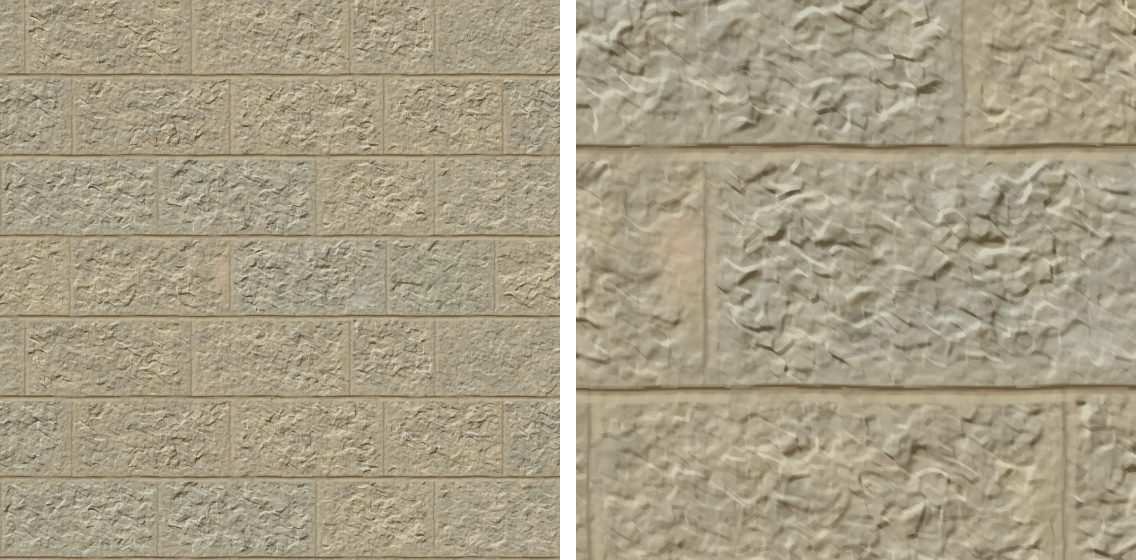
Left, the full canvas; right, a detail of the centre.
This texture is drawn by a Shadertoy shader. Its source:

```glsl
// Wall of rough split-face sandstone blocks in seven staggered courses.

float hash(vec2 p) {
    return fract(sin(dot(p, vec2(127.1, 311.7))) * 43758.5);
}

// Smooth cellular noise: every cell is a randomly raised and tilted facet.
float facets(vec2 p) {
    vec2 cell = floor(p), f = p - cell;
    float sum = 0.0, total = 0.0;
    for (int y = -1; y <= 1; y++)
    for (int x = -1; x <= 1; x++) {
        vec2 o = vec2(x, y), id = cell + o;
        vec2 r = o + vec2(hash(id), hash(id + 37.0)) - f;
        vec2 tilt = vec2(hash(id + 11.0), hash(id + 53.0)) - 0.5;
        float w = exp(-16.0 * dot(r, r));
        sum += w * (hash(id + 71.0) + 1.4 * dot(r, tilt));
        total += w;
    }
    return sum / total;
}

// Chipped stone height, from broad ledges down to grain.
float relief(vec2 p, float ledges) {
    vec2 q = p + 0.0026 * sin(p.yx * vec2(95.0, 120.0) + sin(p * 61.0));
    q += 0.0012 * sin(q.yx * vec2(310.0, 265.0) + 1.3);
    q = vec2(q.x + 0.3 * q.y, 1.2 * q.y);
    return ledges * (0.85 * facets(q * 27.0) + 0.70 * facets(q * 53.0 + 9.0) + 0.50 * facets(q * 96.0 + 4.0))
         + 0.30 * facets(p * 165.0 + 2.0);
}

float line(float d, float halfWidth) {
    float soft = max(0.0012, 0.8 / iResolution.y);
    return 1.0 - smoothstep(halfWidth - soft, halfWidth + soft, abs(d));
}

float spot(vec2 p, vec2 center, vec2 size) {
    vec2 q = (p - center) / size;
    return exp(-dot(q, q));
}

void mainImage(out vec4 fragColor, in vec2 fragCoord) {
    vec2 uv = fragCoord / iResolution.xy;

    // Courses, counted from the top; the layout recurs every four.
    float pitch = 0.1437;
    float wobble = 0.0005 * sin(uv.x * 31.0) + 0.0003 * sin(uv.x * 83.0);
    float course = (1.0 - uv.y - 0.133 + wobble) / pitch + 1.0;
    float row = floor(course), kind = mod(row, 4.0);
    float down = fract(course) * pitch;
    vec4 joints = kind < 0.5 ? vec4(0.044, 0.341, 0.624, 0.776)
                : kind < 1.5 ? vec4(0.128, 0.410, 0.685, 0.897)
                : kind < 2.5 ? vec4(0.001, 0.281, 0.564, 0.775)
                             : vec4(0.124, 0.410, 0.689, 0.883);

    // Block between neighbouring joints, wrapping at the sides.
    float x = uv.x + 0.0004 * sin(uv.y * 90.0);
    float left = joints.w - 1.0, right = joints.x + 1.0, index = 3.0;
    for (int i = 0; i < 4; i++) {
        if (joints[i] <= x) { left = joints[i]; index = float(i); }
        else right = min(right, joints[i]);
    }
    vec2 block = vec2(index, kind);
    vec2 p = vec2(x - left, -down) + 3.0 * block + 1.7;
    float sideGap = min(x - left, right - x);
    float edge = min(sideGap, min(down, pitch - down));

    // Split face with calm and broken patches inside a narrow dressed margin.
    float face = smoothstep(0.006, 0.016, edge + 0.016 * (facets(p * 45.0 + 6.0) - 0.5));
    float broken = smoothstep(0.2, 0.7, facets(p * vec2(15.0, 20.0)));
    float ledges = mix(0.65, 1.2, broken) * mix(0.9, 1.12, hash(block + 5.0));
    if (index > 2.5 && kind == 0.0) ledges *= 0.45;
    if (index > 2.5 && kind == 2.0) ledges *= 0.75;
    ledges *= mix(0.2, 1.0, face);

    // Light from the upper left, with deeper tone in the undercuts.
    float slope = relief(p, ledges) - relief(p + vec2(-0.0017, 0.0027), ledges);
    float tone = 0.71 + 0.95 * slope + 0.30 * min(slope + 0.08, 0.0);
    float mottle = facets(p * 33.0 + 8.0) - 0.5, speckle = facets(p * 110.0 + 3.0) - 0.5;
    tone += 0.07 * (hash(block + 19.0) - 0.5) + 0.16 * mottle * face + 0.16 * speckle;
    vec3 color = mix(vec3(0.46, 0.41, 0.31), vec3(0.74, 0.71, 0.62), clamp(tone, -0.3, 1.3));
    color *= mix(vec3(1.015, 1.0, 0.97), vec3(0.985, 1.0, 1.02), hash(block + 29.0));
    color += vec3(0.012, 0.0, -0.016) * mottle;

    // Weather stains on the one course that is not repeated.
    if (row == 3.0) {
        color = mix(color, vec3(0.60, 0.64, 0.53), 0.3 * spot(uv, vec2(0.79, 0.50), vec2(0.08, 0.05)));
        color = mix(color, vec3(0.80, 0.70, 0.60), 0.7 * spot(uv, vec2(0.397, 0.515), vec2(0.016, 0.025)));
        color = mix(color, vec3(0.76, 0.75, 0.69), 0.5 * spot(uv, vec2(0.64, 0.465), vec2(0.030, 0.014)));
    }

    // Pale margin, faint upright joints and broken, shadowed bed joints.
    float wornBed = smoothstep(0.1, 0.6, facets(vec2(uv.x * 34.0, row * 5.0 + down * 9.0)));
    float wornSide = smoothstep(0.1, 0.7, facets(vec2(left * 40.0, uv.y * 42.0)));
    vec3 upright = mix(vec3(0.53, 0.50, 0.42), vec3(0.58, 0.47, 0.32), kind == 1.0 ? 1.0 : 0.3);
    color = mix(color, vec3(0.69, 0.64, 0.52), 0.15 * (1.0 - face));
    color = mix(color, vec3(0.75, 0.70, 0.59), 0.55 * wornSide * line(x - left - 0.0050, 0.0020));
    color = mix(color, upright, mix(0.3, 0.75, wornSide) * line(sideGap, 0.0013));
    color = mix(color, vec3(0.76, 0.71, 0.59), mix(0.2, 0.75, wornBed) * line(down - 0.0065, 0.0024));
    color = mix(color, vec3(0.60, 0.51, 0.38), 0.5 * line(down - 0.0020, 0.0018));
    color = mix(color, vec3(0.39, 0.33, 0.23), mix(0.4, 0.95, wornBed) * line(min(down, pitch - down), 0.0015));

    fragColor = vec4(color, 1.0);
}
```
